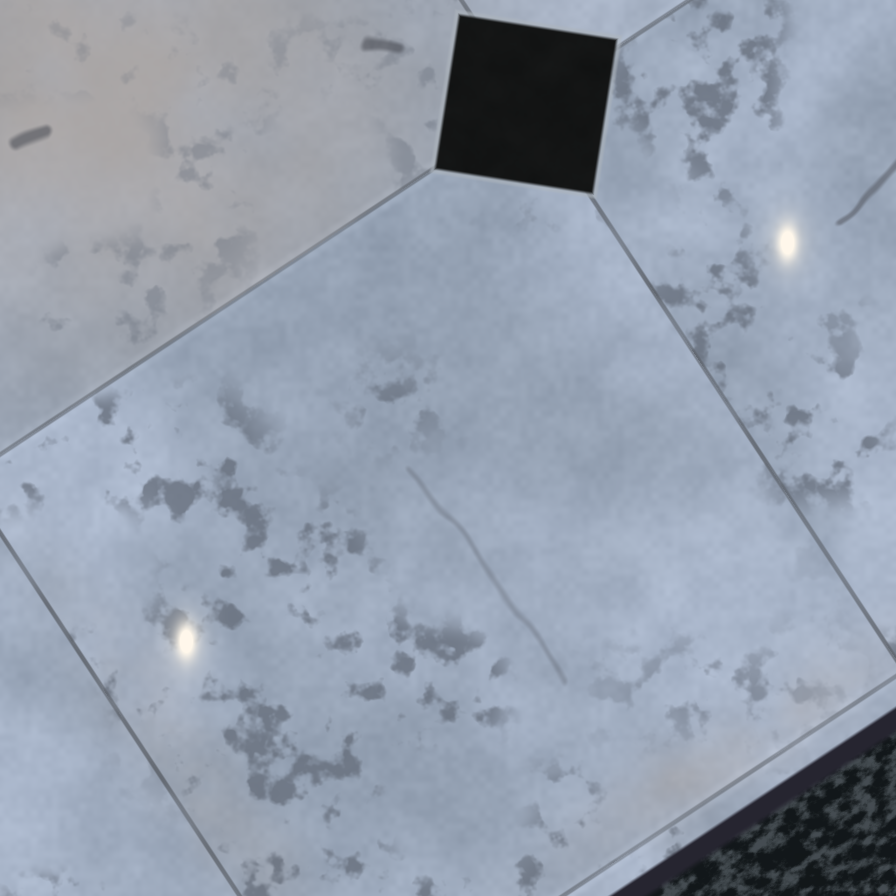
Reproduce this texture procedurally as a WebGL 2 fragment shader.

```glsl
#version 300 es
precision highp float;

uniform vec2 u_resolution;
out vec4 outColor;

float hash(vec2 cell) {
  uvec2 k = uvec2(ivec2(cell) + 4096) * uvec2(1597334673u, 3812015801u);
  uint h = (k.x ^ k.y) * 1597334673u;
  h = (h ^ (h >> 15)) * 2246822519u;
  return float((h ^ (h >> 13)) >> 8) / 16777216.0;
}

float noise(vec2 p) {
  vec2 i = floor(p), f = fract(p);
  f = f * f * (3.0 - 2.0 * f);
  return mix(mix(hash(i), hash(i + vec2(1, 0)), f.x),
             mix(hash(i + vec2(0, 1)), hash(i + vec2(1, 1)), f.x), f.y);
}

float fbm(vec2 p) {
  float sum = 0.0, amp = 0.533;
  for (int i = 0; i < 4; i++) {
    sum += amp * noise(p);
    p = mat2(1.6, 1.2, -1.2, 1.6) * p + 17.3;
    amp *= 0.5;
  }
  return sum;
}

// Components of v along axes turned by the given angle
vec2 turn(vec2 v, float angle) {
  float c = cos(angle), s = sin(angle);
  return mat2(c, -s, s, c) * v;
}

float segment(vec2 p, vec2 a, vec2 b) {
  vec2 d = b - a;
  return length(p - a - d * clamp(dot(p - a, d) / dot(d, d), 0.0, 1.0));
}

float glow(vec2 p, vec2 center, vec2 size) {
  vec2 d = (p - center) / size;
  return exp(-dot(d, d));
}

vec3 marble(vec2 p, vec2 tile) {
  vec2 q = p + tile * 3.7;
  float cloud = fbm(q * 5.0 + 2.0);
  vec3 color = mix(vec3(0.58, 0.63, 0.70), vec3(0.67, 0.72, 0.80), smoothstep(0.25, 0.75, cloud));
  color += 0.07 * (fbm(q * 22.0) - 0.5) + 0.03 * (noise(q * 130.0) - 0.5);

  // Warm stains, strongest in the upper left tile
  float upper = step(0.0, tile.y);
  float warm = upper * glow(p, vec2(0.12, 0.9), vec2(0.36, 0.3)) * (0.5 + 0.6 * fbm(q * 7.0));
  warm += 0.55 * glow(turn(p - vec2(0.2, 0.16), -0.95), vec2(0), vec2(0.2, 0.05)) * fbm(q * 14.0);
  warm += 0.6 * glow(turn(p - vec2(0.82, 0.16), 0.58), vec2(0), vec2(0.2, 0.05)) * fbm(q * 14.0);
  color = mix(color, vec3(0.67, 0.64, 0.62), clamp(warm, 0.0, 0.8));

  // Clustered grey pits
  float cluster = smoothstep(0.4, 0.72, noise(q * 7.5 + 4.0));
  cluster = max(cluster, 0.8 * glow(p, vec2(0.8, 0.23), vec2(0.13, 0.06)));
  cluster = max(cluster, 0.8 * glow(p, vec2(0.24, 0.18), vec2(0.09, 0.07)));
  cluster = max(cluster, 0.9 * glow(p, vec2(0.44, 0.55), vec2(0.06, 0.05)));
  float pits = smoothstep(0.54, 0.72, fbm(q * 36.0)) * cluster * (1.0 - 0.5 * upper);
  color = mix(color, vec3(0.38, 0.41, 0.46), 0.72 * pits);

  // Hairline veins and short dark streaks
  vec2 w = p + 0.014 * (vec2(noise(p * 35.0), noise(p * 35.0 + 9.0)) - 0.5);
  float vein = 0.25 * smoothstep(0.006, 0.0, segment(w, vec2(0.46, 0.48), vec2(0.63, 0.24)));
  vein += 0.5 * smoothstep(0.007, 0.001, segment(w, vec2(0.935, 0.75), vec2(1.02, 0.83)));
  vein += 0.6 * smoothstep(0.009, 0.002, segment(w, vec2(0.41, 0.95), vec2(0.443, 0.945)));
  vein += 0.6 * smoothstep(0.009, 0.002, segment(w, vec2(0.015, 0.838), vec2(0.055, 0.85)));
  return mix(color, vec3(0.30, 0.31, 0.34), vein);
}

void main() {
  vec2 p = gl_FragCoord.xy / u_resolution;
  float soft = max(0.0025, 1.0 / u_resolution.y);

  // Slanted grid of large tiles with thin joints
  vec2 grid = turn(p - vec2(0.592, 0.883), 0.583) / 0.757;
  vec2 crossing = floor(grid + 0.5);
  vec2 local = (grid - crossing) * 0.757;
  vec3 color = marble(p, floor(grid));
  vec2 joint = 1.0 - smoothstep(vec2(0.0012), vec2(0.0012 + soft), abs(local));
  float wear = 0.65 + 0.35 * noise(p * 22.0);
  color += 0.03 * smoothstep(0.012, 0.004, abs(local.y));
  color = mix(color, vec3(0.36, 0.38, 0.41), wear * max(0.85 * joint.x, 0.65 * joint.y));

  // Black inset on every second crossing
  vec2 inset = abs(turn(local, -0.738) + vec2(0.005, 0.0));
  float box = max(inset.x - 0.089, inset.y - 0.087);
  float present = 1.0 - mod(crossing.x + crossing.y, 2.0);
  color = mix(color, vec3(0.68, 0.71, 0.74), 0.6 * present * smoothstep(0.007, 0.003, box));
  vec3 black = vec3(0.075, 0.08, 0.08) + 0.025 * (fbm(p * 40.0) - 0.5);
  color = mix(color, black, present * smoothstep(soft, -soft, box));

  // Lamp reflections
  for (int i = 0; i < 2; i++) {
    vec2 lamp = mix(vec2(0.208, 0.284), vec2(0.879, 0.729), float(i));
    float shine = 0.35 * glow(p, lamp, vec2(0.024, 0.036)) + glow(p, lamp, vec2(0.011, 0.02));
    color = mix(color, vec3(1.0, 0.97, 0.92), min(shine, 1.0));
  }

  // Carpet with a bound edge
  float edge = grid.y * 0.757 + 0.786;
  float weave = fbm(turn(p, 0.583) * vec2(75.0, 110.0));
  vec3 carpet = mix(vec3(0.07, 0.09, 0.10), vec3(0.27, 0.30, 0.32), smoothstep(0.38, 0.78, weave));
  carpet = mix(carpet, vec3(0.15, 0.145, 0.19), smoothstep(-0.028, -0.018, edge));
  color = mix(color, carpet, smoothstep(soft, -soft, edge));

  outColor = vec4(clamp(color, 0.0, 1.0), 1.0);
}
```
